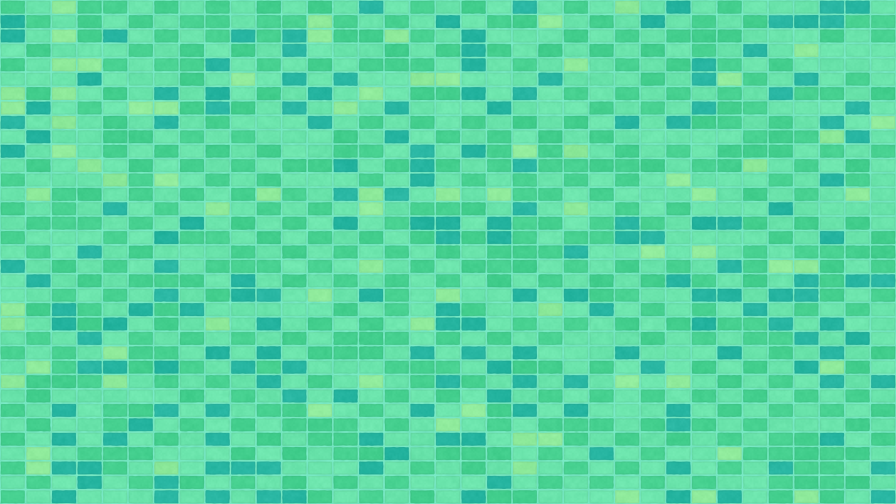
Give the GLSL for this pattern, as a Shadertoy shader.

```glsl
// Mosaic of 35 by 35 wide glazed tiles in greens, teal and lime with pale grout.

float hash(vec2 p) {
    vec3 q = fract(vec3(p.xyx) * 0.1031);
    q += dot(q, q.yzx + 33.33);
    return fract((q.x + q.y) * q.z);
}

float noise(vec2 p) {
    vec2 i = floor(p), f = fract(p);
    f = f * f * (3.0 - 2.0 * f);
    return mix(mix(hash(i), hash(i + vec2(1, 0)), f.x),
               mix(hash(i + vec2(0, 1)), hash(i + vec2(1, 1)), f.x), f.y);
}

float roundedBox(vec2 p, vec2 halfSize, float radius) {
    vec2 q = abs(p) - halfSize + radius;
    return length(max(q, 0.0)) + min(max(q.x, q.y), 0.0) - radius;
}

// Loose checker of mint and green; some of the green tiles become accents.
vec3 tileColor(vec2 id) {
    float checker = mod(id.x + id.y, 2.0);
    float mintChance = mix(0.10, 0.78, checker);
    float accent = hash(id + 71.0);
    vec3 color = vec3(0.27, 0.815, 0.56);
    if (accent < 0.25) color = vec3(0.15, 0.71, 0.63);
    else if (accent < 0.36) color = vec3(0.56, 0.92, 0.61);
    if (hash(id + 13.0) < mintChance) color = vec3(0.42, 0.895, 0.675);
    return color + (hash(id + 137.0) - 0.5) * vec3(0.04, 0.025, 0.03);
}

void mainImage(out vec4 fragColor, in vec2 fragCoord) {
    vec2 uv = fragCoord / iResolution.xy;
    float aspect = iResolution.x / iResolution.y;
    float pixel = 1.0 / iResolution.y;
    vec2 p = uv * vec2(aspect, 1.0);

    // Tile cell, in units of the canvas height
    vec2 cellSize = vec2(aspect, 1.0) / 35.0;
    vec2 id = floor(uv * 35.0);
    vec2 local = (fract(uv * 35.0) - 0.5) * cellSize;

    // Slightly uneven tile edges
    float wobble = (noise(p * 160.0) - 0.5) * 0.0009;
    float d = roundedBox(local, cellSize * 0.5 - 0.0015, 0.002) + wobble;

    // Mottled glaze, a little deeper along the rim
    float mottle = noise(p * 110.0 + id * 7.0) * 0.6 + noise(p * 300.0) * 0.4;
    vec3 tile = tileColor(id) + (mottle - 0.5) * vec3(0.05, 0.04, 0.045);
    tile *= 1.0 - 0.04 * smoothstep(-0.004, -0.001, d);

    vec3 grout = vec3(0.46, 0.90, 0.76) + (noise(p * 90.0) - 0.5) * 0.05;
    float cover = smoothstep(0.7 * pixel, -0.7 * pixel, d);
    fragColor = vec4(mix(grout, tile, cover), 1.0);
}
```
